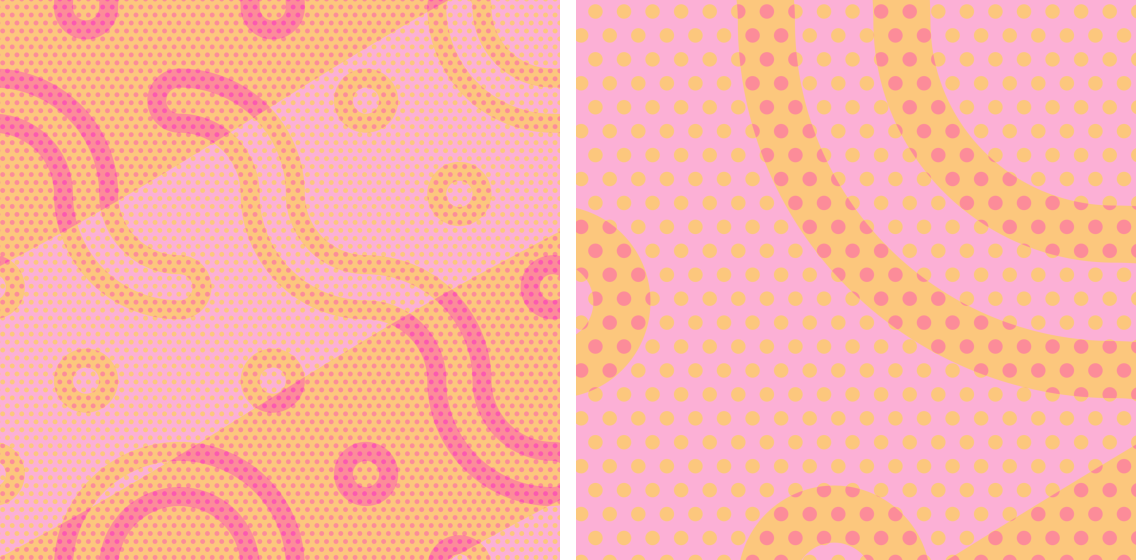
Left, the full canvas; right, a detail of the centre.
This pattern is drawn by a Shadertoy shader. Its source:

```glsl
const float TILES = 3.0;                  // tiles across the canvas
const vec2 TILE_SHIFT = vec2(0.039);      // scroll, in tiles
const float TUBE_RADIUS = 0.121;          // path centre to outline centre, in tiles
const float LINE_HALF = 0.051;            // half width of the outline, in tiles
const vec2 DOT_GRID = vec2(58.8, 70.2);   // dot columns and rows per canvas
const vec2 DOT_SHIFT = vec2(0.22, 0.18);  // scroll, in dot cells
const float DOT_RADIUS = 0.0043;
const float STRIPE_SLOPE = 0.577;
const float STRIPE_HALF = 0.24;           // half height of the orange stripe
const float BEND = 0.0091;                // gentle bow of the stripe edges
const float BEND_RATE = 5.68;
const float BEND_CENTRE = 0.742;

const vec3 PINK = vec3(0.99, 0.69, 0.84);
const vec3 ORANGE = vec3(0.99, 0.78, 0.49);
const vec3 SALMON = vec3(0.99, 0.55, 0.60);
const vec3 MAGENTA = vec3(0.99, 0.35, 0.69);

// Arc corner of each tile, bottom row first: bit 0 is right, bit 1 is top
const int ARC_CORNER[9] = int[9](1, 0, 3, 3, 3, 0, 0, 0, 3);

float coverage(float dist, float pixel) {
    return smoothstep(0.5 * pixel, -0.5 * pixel, dist);
}

// Outlined path: one quarter arc per tile, round caps at all edge midpoints
float outlineDistance(vec2 uv) {
    vec2 p = uv * TILES + TILE_SHIFT;
    ivec2 cell = ivec2(floor(p)) % 3;
    vec2 local = fract(p);

    int code = ARC_CORNER[cell.y * 3 + cell.x];
    vec2 corner = vec2(code & 1, code >> 1);
    float path = abs(length(local - corner) - 0.5);

    // Folding the tile reaches the nearest edge midpoint
    vec2 folded = abs(local - 0.5);
    vec2 midpoint = folded.x > folded.y ? vec2(0.5, 0.0) : vec2(0.0, 0.5);
    path = min(path, length(folded - midpoint));

    return (abs(path - TUBE_RADIUS) - LINE_HALF) / TILES;
}

// Diagonal stripes, negative inside the orange ones
float stripeDistance(vec2 uv) {
    float bend = BEND * (1.0 + cos(BEND_RATE * (uv.x - BEND_CENTRE)));
    float s = STRIPE_SLOPE * uv.x - uv.y + bend;
    float fromCentre = abs(fract(s - STRIPE_HALF + 0.5) - 0.5);
    return (fromCentre - STRIPE_HALF) / length(vec2(STRIPE_SLOPE, 1.0));
}

// Staggered halftone dots
float dotDistance(vec2 uv) {
    vec2 q = uv * DOT_GRID + DOT_SHIFT;
    q.x += 0.5 * mod(floor(q.y), 2.0);
    return length((fract(q) - 0.5) / DOT_GRID) - DOT_RADIUS;
}

// Each overlapping layer steps one colour further along the ramp
vec3 ramp(float level) {
    vec3 color = mix(PINK, ORANGE, clamp(level, 0.0, 1.0));
    color = mix(color, SALMON, clamp(level - 1.0, 0.0, 1.0));
    return mix(color, MAGENTA, clamp(level - 2.0, 0.0, 1.0));
}

void mainImage(out vec4 fragColor, in vec2 fragCoord) {
    vec2 uv = fragCoord / iResolution.y;
    float pixel = 1.5 / iResolution.y;

    float level = coverage(stripeDistance(uv), pixel)
                + coverage(outlineDistance(uv), pixel)
                + coverage(dotDistance(uv), pixel);

    fragColor = vec4(ramp(level), 1.0);
}
```
